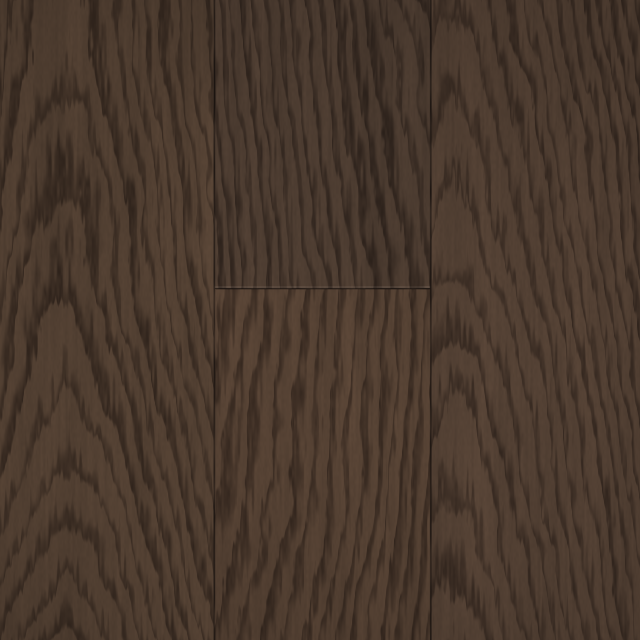
Write a three.js fragment shader that draws this texture.

```glsl
// Dark stained ash floor: three columns of planks, the middle one split by a butt joint.
// Each plank cuts a tilted cone of growth rings, which gives arches or straight grain;
// stretched value noise frays the rings into pores and adds fibres and stain wear.

varying vec2 vUv;

const vec3 WOOD = vec3(0.333, 0.262, 0.210);
const vec3 GRAIN = vec3(0.190, 0.143, 0.114);
const vec3 SEAM = vec3(0.095, 0.070, 0.058);
const float LEFT_SEAM = 0.335;
const float RIGHT_SEAM = 0.673;
const float BUTT_JOINT = 0.549;

float hash(vec2 p) {
  vec3 q = fract(vec3(p.xyx) * 0.1031);
  q += dot(q, q.yzx + 33.33);
  return fract((q.x + q.y) * q.z);
}

float noise(vec2 p) {
  vec2 i = floor(p);
  vec2 f = fract(p);
  f = f * f * (3.0 - 2.0 * f);
  float low = mix(hash(i), hash(i + vec2(1.0, 0.0)), f.x);
  float high = mix(hash(i + vec2(0.0, 1.0)), hash(i + 1.0), f.x);
  return mix(low, high, f.y);
}

// Ring count at p: flare rounds the arch tip, spread is rings per unit and its growth
// across the plank, rise is the same going up the plank.
float ringPhase(vec2 p, float axis, float flare, vec2 spread, vec2 rise) {
  float d = p.x - axis;
  float across = sqrt(d * d + flare * flare) - flare;
  return spread.x * across + spread.y * d * d + rise.x * p.y + rise.y * p.y * p.y;
}

// Porous early wood: crisp on the inner side, frayed on the outer side.
float ringBand(float phase, float fray, float seed) {
  float f = fract(phase);
  float ring = hash(vec2(floor(phase) + 40.0, seed));
  float width = mix(0.48, 0.78, ring);
  float fade = 1.0 - smoothstep(width * 0.25, width, f + (fray - 0.5) * 0.4);
  return smoothstep(0.0, 0.14, f) * fade * mix(0.75, 1.0, ring);
}

float line(float d, float halfWidth) {
  return 1.0 - smoothstep(halfWidth * 0.4, halfWidth * 1.6, abs(d));
}

void main() {
  vec2 p = vUv;

  // Plank layout, ring shape and stain tone
  float seed;
  float phase;
  vec3 tone;
  if (p.x < LEFT_SEAM) {
    seed = 1.0;
    phase = ringPhase(p, 0.095, 0.045, vec2(29.0, 42.0), vec2(12.0, -4.5));
    tone = vec3(0.99, 0.98, 0.96);
  } else if (p.x > RIGHT_SEAM) {
    seed = 2.0;
    phase = ringPhase(p, 0.708, 0.035, vec2(29.0, 45.0), vec2(8.8, -0.8)) + 0.1;
    tone = vec3(0.99, 0.98, 0.98);
  } else if (p.y > BUTT_JOINT) {
    seed = 3.0;
    phase = ringPhase(p, 0.325, 0.004, vec2(62.0, -50.0), vec2(5.5, 0.0));
    tone = vec3(0.91, 0.91, 0.92);
  } else {
    seed = 4.0;
    phase = ringPhase(p, 0.315, 0.004, vec2(17.0, 52.0), vec2(-4.2, 0.0));
    tone = vec3(1.01, 0.99, 0.97);
  }
  vec2 q = p + seed * vec2(3.7, 5.3);

  // Noise layers, long along the grain
  float fray = noise(q * vec2(230.0, 24.0));
  float pores = noise(q * vec2(310.0, 65.0));
  float fibre = noise(q * vec2(260.0, 9.0));
  float streak = noise(q * vec2(38.0, 2.5));
  float cloud = noise(q * vec2(6.0, 4.0));

  // Bent and ragged growth rings
  phase += 0.9 * (noise(q * vec2(8.0, 5.0)) - 0.5);
  phase += 0.5 * (noise(q * vec2(36.0, 15.0)) - 0.5);
  phase += 0.2 * (fray - 0.5) + 0.12 * (pores - 0.5);
  float grain = ringBand(phase, fray, seed) * mix(0.62, 1.08, pores);

  // Stained surface
  vec3 color = mix(WOOD, GRAIN, clamp(grain * 0.9, 0.0, 1.0)) * tone;
  color *= 1.0 + 0.08 * (fibre - 0.5) + 0.09 * (streak - 0.5) + 0.07 * (cloud - 0.5);
  color *= 1.0 + 0.05 * (noise(q * vec2(420.0, 150.0)) - 0.5);

  // Seams, with a faint worn edge above the butt joint
  float middle = step(LEFT_SEAM, p.x) * step(p.x, RIGHT_SEAM);
  float worn = 0.5 + 0.5 * noise(p * vec2(45.0, 30.0));
  float sides = max(line(p.x - LEFT_SEAM, 0.0014), line(p.x - RIGHT_SEAM, 0.0014));
  float joint = middle * line(p.y - BUTT_JOINT, 0.0012);
  color += 0.07 * middle * worn * line(p.y - BUTT_JOINT - 0.0025, 0.0012);
  color = mix(color, SEAM, max(sides, joint) * worn * 0.9);

  // Soft light, dimmer towards the corners
  vec2 c = p - vec2(0.5, 0.46);
  color *= 1.02 - 0.32 * dot(c, c);

  gl_FragColor = vec4(color, 1.0);
}
```
